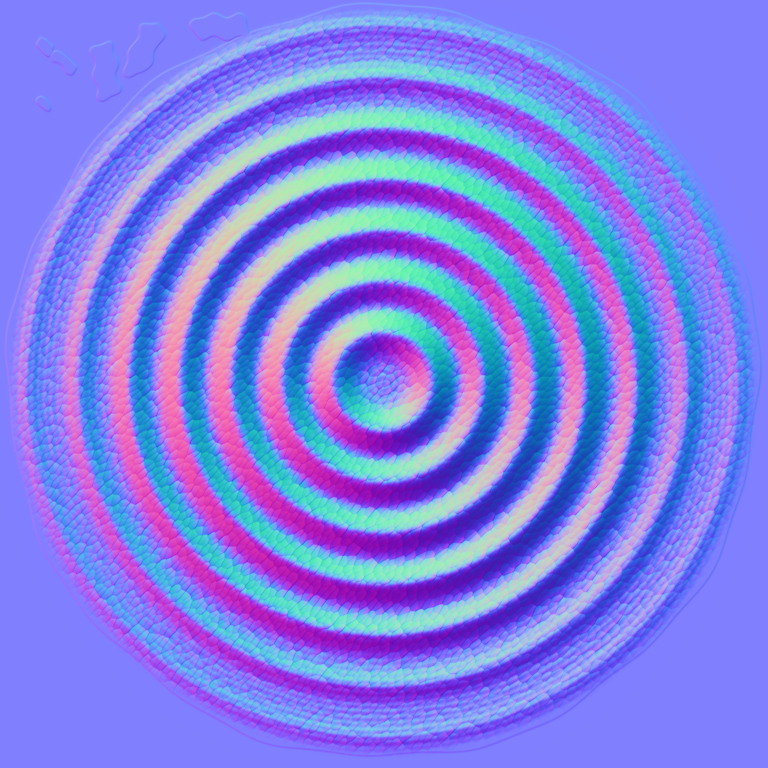
Write a Shadertoy shader that draws this texture map.

```glsl
// Tangent-space normal map of concentric ripples pressed into a flat sheet.
// Ring slopes are summed as Gaussian derivatives; cellular grain, fine terraces
// and faint raised outlines are added before the normal is encoded as colour.
#define CENTER vec2(0.499, 0.5026)
#define RINGS 7
#define FIRST_RADIUS 0.0638
#define RING_SPACING 0.0664
#define RING_SLOPE 2.35
#define INNER_SIDE 0.72
#define GRAIN_CELLS 120.0
#define GRAIN_SLOPE 0.34
#define TERRACE_SLOPE 0.16
#define RIM_RADIUS 0.489
#define OUTLINE_WIDTH 0.0014
#define OUTLINE_SLOPE 0.22

vec2 hash2(vec2 cell) {
    vec3 q = fract(cell.xyx * vec3(0.1031, 0.1030, 0.0973));
    q += dot(q, q.yzx + 33.33);
    return fract((q.xx + q.yz) * q.zy);
}

// Squared distance to the nearest jittered feature point
float cellular(vec2 p) {
    vec2 cell = floor(p), local = fract(p);
    float nearest = 4.0;
    for (int y = -1; y <= 1; y++) {
        for (int x = -1; x <= 1; x++) {
            vec2 offset = vec2(x, y);
            vec2 delta = offset + hash2(cell + offset) - local;
            nearest = min(nearest, dot(delta, delta));
        }
    }
    return nearest;
}

// Grain stretched along the rising diagonal
float grainHeight(vec2 p) {
    vec2 diagonal = vec2(p.x + p.y, p.y - p.x) * 0.7071;
    return cellular(diagonal * GRAIN_CELLS * vec2(0.7, 1.15) + 40.0);
}

vec2 grainGradient(vec2 p) {
    float e = 0.25 / GRAIN_CELLS;
    float h = grainHeight(p);
    return (vec2(grainHeight(p + vec2(e, 0.0)),
                 grainHeight(p + vec2(0.0, e))) - h) * 4.0;
}

// Radial slope: inner flank negative, outer flank positive
float ringSlope(float r) {
    float slope = 0.0;
    for (int i = 0; i < RINGS; i++) {
        float t = float(i) / float(RINGS - 1);
        float width = mix(0.0157, 0.0085, t * t);
        float u = (r - FIRST_RADIUS - float(i) * RING_SPACING) / width;
        float strength = 1.0 - 0.78 * smoothstep(0.5, 1.05, t);
        float flank = mix(INNER_SIDE, 1.0, smoothstep(-0.4, 0.4, u));
        slope += strength * flank * u * exp(0.5 - 0.5 * u * u);
    }
    return RING_SLOPE * slope;
}

float capsule(vec2 p, vec2 a, vec2 b, float radius) {
    vec2 pa = p - a, ba = b - a;
    float h = clamp(dot(pa, ba) / max(dot(ba, ba), 1e-6), 0.0, 1.0);
    return length(pa - ba * h) - radius;
}

// Wavy outer rim and the loose islands in the upper left corner
float outlineDistance(vec2 p) {
    vec4 islands[6] = vec4[6](
        vec4(0.055, 0.943, 0.064, 0.937), vec4(0.073, 0.926, 0.091, 0.911),
        vec4(0.058, 0.866, 0.059, 0.866), vec4(0.135, 0.930, 0.140, 0.885),
        vec4(0.199, 0.957, 0.176, 0.915), vec4(0.265, 0.965, 0.310, 0.965));
    vec2 q = p - CENTER;
    float a = atan(q.y, q.x);
    float wobble = 0.004 * sin(9.0 * a) + 0.002 * sin(23.0 * a + 1.0);
    float d = length(q) - RIM_RADIUS - wobble;
    vec2 warped = p + 0.003 * sin(p.yx * 190.0 + vec2(0.0, 2.0));
    for (int i = 0; i < 6; i++) {
        float radius = i < 3 ? 0.008 : 0.015;
        d = min(d, capsule(warped, islands[i].xy, islands[i].zw, radius));
    }
    return d;
}

vec2 outlineSlope(vec2 p) {
    float e = 0.001;
    float d = outlineDistance(p);
    vec2 g = vec2(outlineDistance(p + vec2(e, 0.0)),
                  outlineDistance(p + vec2(0.0, e))) - d;
    float line = d / OUTLINE_WIDTH;
    return OUTLINE_SLOPE * exp(-line * line) * g / e;
}

void mainImage(out vec4 fragColor, in vec2 fragCoord) {
    vec2 p = fragCoord / iResolution.xy;
    vec2 q = p - CENTER;
    float r = length(q);
    vec2 radial = q / max(r, 1e-4) * vec2(-1.0, 1.0);
    float disc = 1.0 - smoothstep(0.465, 0.492, r);

    // Broad rings, then fine terraces toward the rim and at the hub
    float slope = ringSlope(r) * smoothstep(0.0, 0.025, r);
    float terraceMask = smoothstep(0.26, 0.44, r) + 1.0 - smoothstep(0.02, 0.045, r);
    float terrace = sin(r * 760.0 + 0.8 * sin(q.x * 31.0) + 0.8 * sin(q.y * 37.0));
    slope += TERRACE_SLOPE * terrace * terraceMask * disc;

    vec2 tilt = radial * slope;
    tilt += GRAIN_SLOPE * grainGradient(p) * disc * mix(1.0, 0.7, smoothstep(0.3, 0.46, r));
    tilt += outlineSlope(p) * vec2(-1.0, 1.0);

    // Encode the unit normal
    vec3 normal = normalize(vec3(tilt, 1.0));
    fragColor = vec4(normal * 0.5 + 0.5, 1.0);
}
```
